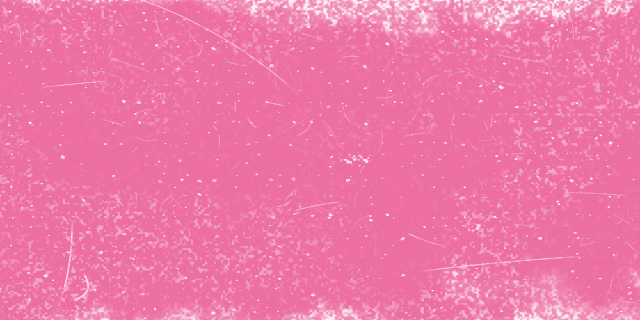
Write a Shadertoy shader that draws this texture.

```glsl
// Worn pink print: a flat pink sheet rubbed pale along its top and bottom edges.
// Noise masks place the rubbing and dust; hashed cells scatter specks and hairs;
// bent line segments draw the longer scratches.

#define PINK vec3(0.928, 0.432, 0.632)
#define PALE vec3(0.990, 0.920, 0.955)
#define EDGE_WEAR 0.88
#define DUST 0.42
#define SPECK_DENSITY 0.34
#define HAIR_STRENGTH 0.40
#define HAIR_CELLS 8.0
#define SCRATCHES 16

float hash(vec2 p) {
    return fract(sin(dot(p, vec2(127.1, 311.7))) * 43758.5453);
}

vec2 hash2(vec2 p) {
    return vec2(hash(p), hash(p + 57.3));
}

float noise(vec2 p) {
    vec2 i = floor(p), f = fract(p);
    f = f * f * (3.0 - 2.0 * f);
    return mix(mix(hash(i), hash(i + vec2(1, 0)), f.x),
               mix(hash(i + vec2(0, 1)), hash(i + vec2(1, 1)), f.x), f.y);
}

float fbm(vec2 p) {
    float sum = 0.0, weight = 0.5;
    for (int i = 0; i < 5; i++) {
        sum += weight * noise(p);
        p = mat2(1.6, 1.2, -1.2, 1.6) * p + 7.7;
        weight *= 0.5;
    }
    return sum / 0.97;
}

// Tapered stroke from a to b, bowed sideways by bend times its length
float stroke(vec2 p, vec2 a, vec2 b, float bend, float width) {
    vec2 along = b - a;
    float len = length(along);
    vec2 dir = along / len;
    float t = dot(p - a, dir) / len;
    float side = dot(p - a, vec2(-dir.y, dir.x)) - bend * len * 4.0 * t * (1.0 - t);
    float slope = 4.0 * bend * (1.0 - 2.0 * t);
    float d = abs(side) / sqrt(1.0 + slope * slope);
    float ends = smoothstep(0.0, 0.12, t) * smoothstep(1.0, 0.8, t);
    return ends * (1.0 - smoothstep(width * 0.4, width + 0.002, d));
}

// One flattened, ragged fleck in some of the cells
float specks(vec2 p, float cells, float radius, float density) {
    vec2 id = floor(p * cells);
    vec2 center = (id + 0.3 + 0.4 * hash2(id + cells)) / cells;
    float size = radius * mix(0.4, 1.0, hash(id + 3.1));
    vec2 q = p - center;
    q.y = q.y * 1.5 + q.x * (hash(id + 8.4) - 0.5);
    float d = length(q) + (noise(p * 160.0) - 0.5) * size * 0.8;
    float mark = 1.0 - smoothstep(size - 0.0015, size + 0.002, d);
    return mark * step(hash(id + 21.7), density) * mix(0.4, 1.0, hash(id + 5.9));
}

// Fine short hairs, gathered in clumps
float hairs(vec2 p) {
    vec2 cell = floor(p * HAIR_CELLS);
    float sum = 0.0;
    for (int k = 0; k < 27; k++) {
        vec2 id = cell + vec2(k % 3, (k / 3) % 3) - 1.0;
        vec2 seed = id + float(k / 9) * 31.7;
        vec2 start = (id + hash2(seed)) / HAIR_CELLS;
        float angle = 6.2832 * hash(seed + 4.2);
        float len = mix(0.025, 0.10, hash(seed + 9.6));
        vec2 end = start + len * vec2(cos(angle), sin(angle));
        float clump = smoothstep(0.4, 0.7, noise(id * 0.7 + 3.0));
        sum += clump * hash(seed + 2.8) * stroke(p, start, end, 0.4 * (hash(seed + 6.1) - 0.5), 0.0012);
    }
    return min(sum, 1.0);
}

// Scattered scratches, mostly level, then the few long ones
float scratches(vec2 p) {
    float sum = 0.0;
    for (int k = 0; k < SCRATCHES; k++) {
        vec2 seed = vec2(float(k), 13.0);
        vec2 start = hash2(seed) * vec2(2.0, 1.0);
        float len = mix(0.05, 0.22, pow(hash(seed + 1.7), 2.0));
        float angle = (hash(seed + 5.3) - 0.4) * 0.9;
        sum += mix(0.2, 0.6, hash(seed + 7.9))
             * stroke(p, start, start + len * vec2(cos(angle), sin(angle)), 0.1 * (hash(seed + 2.2) - 0.5), 0.001);
    }
    sum += 0.60 * stroke(p, vec2(0.35, 1.03), vec2(0.95, 0.69), 0.06, 0.0012);
    sum += 0.60 * stroke(p, vec2(1.30, 0.15), vec2(1.85, 0.20), 0.01, 0.0015);
    sum += 0.75 * stroke(p, vec2(0.225, 0.31), vec2(0.19, 0.06), 0.04, 0.0022);
    sum += 0.80 * stroke(p, vec2(0.26, 0.15), vec2(0.22, 0.06), 0.35, 0.003);
    sum += 0.30 * stroke(p, vec2(1.77, 0.87), vec2(1.86, 0.73), 0.06, 0.001);
    return min(sum, 1.0);
}

void mainImage(out vec4 fragColor, in vec2 fragCoord) {
    vec2 p = fragCoord / iResolution.y;
    float top = iResolution.y / iResolution.y - p.y;
    float grain = 0.6 * noise(p * 140.0) + 0.4 * noise(p * 75.0 + 9.0);

    // Rubbed edges, heavier toward the right
    float topReach = mix(0.035, 0.085, smoothstep(0.5, 1.1, p.x));
    float lowReach = mix(0.07, 0.12, smoothstep(1.0, 1.5, p.x));
    float ragged = 3.0 * (fbm(p * 7.0) - 0.5);
    float wear = max(smoothstep(0.0, 1.3, 1.0 - top / topReach + ragged),
                     smoothstep(0.0, 1.3, 1.0 - p.y / lowReach + ragged));
    float amount = EDGE_WEAR * wear * mix(0.25, 1.0, smoothstep(0.25, 0.8, grain));

    // Dust in cloudy patches, thicker near the edges
    float nearEdge = exp(-6.0 * top) + exp(-6.0 * p.y);
    float cloud = smoothstep(0.38, 0.72, fbm(p * 4.0 + 20.0) + 0.15 * nearEdge);
    amount += DUST * (0.12 + cloud) * smoothstep(0.50, 0.85, grain);

    // Specks, blotches, hairs and scratches break up over the grain
    float marks = specks(p, 17.0, 0.0065, SPECK_DENSITY);
    marks = max(marks, specks(p + 0.37, 31.0, 0.0038, SPECK_DENSITY));
    float blotch = specks(p * vec2(0.5, 1.0) + 0.11, 4.0, 0.025, 0.16);
    marks = max(marks, blotch * smoothstep(0.4, 0.65, grain));
    float broken = smoothstep(0.2, 0.55, noise(p * 60.0));
    marks = max(marks, HAIR_STRENGTH * hairs(p) * broken);
    marks = max(marks, scratches(p) * mix(0.55, 1.0, broken));

    amount = 1.0 - (1.0 - clamp(amount, 0.0, 1.0)) * (1.0 - marks);
    fragColor = vec4(mix(PINK, PALE, amount), 1.0);
}
```
